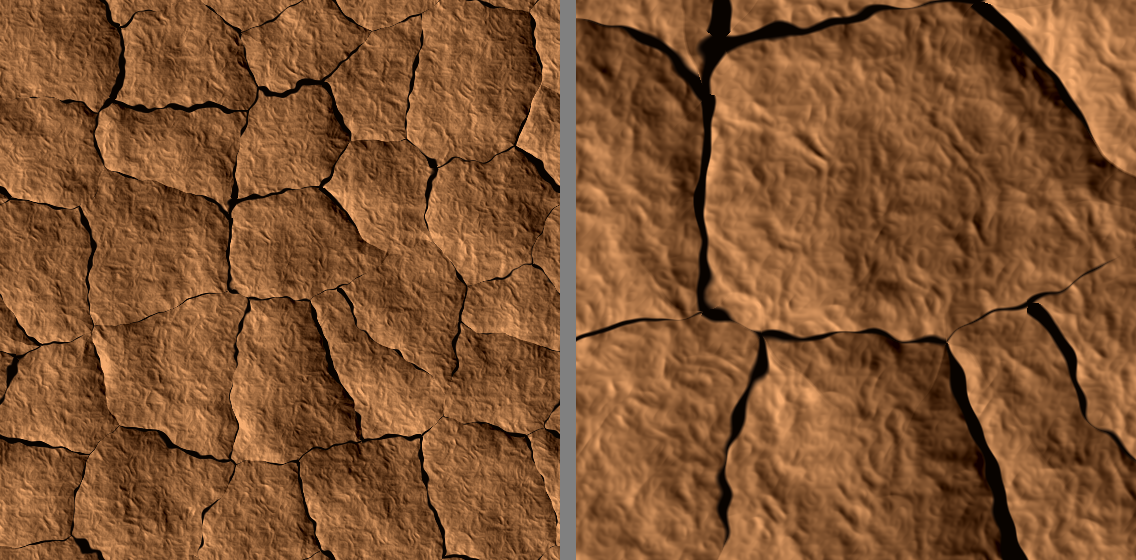
Left, the full canvas; right, a detail of the centre.
A Shadertoy shader for this texture:

```glsl
#define CELLS 5.0
#define CRACK_HALF_WIDTH 0.0062
#define CRACK_SOFTNESS 0.0012
#define PLATE_BULGE 0.032
#define LUMPS 0.055
#define WRINKLES 0.11
#define BASE_TONE 0.53
#define SAMPLE_STEP 0.0009
#define LIGHT_DIR vec2(-0.85, -0.53)

float hash(vec2 p) {
    return fract(sin(dot(p, vec2(127.1, 311.7))) * 43758.5453);
}

vec2 hash2(vec2 p) {
    return vec2(hash(p), hash(p + vec2(19.7, 53.3)));
}

// Gradient noise that wraps after freq lattice steps
float corner(vec2 cell, vec2 offset, vec2 f, float freq) {
    float angle = 6.2831853 * hash(mod(cell + offset, freq) + 0.37 * freq);
    return dot(vec2(cos(angle), sin(angle)), f - offset);
}

float noise(vec2 uv, float freq) {
    vec2 p = uv * freq;
    vec2 cell = floor(p);
    vec2 f = p - cell;
    vec2 u = f * f * f * (f * (f * 6.0 - 15.0) + 10.0);
    float low = mix(corner(cell, vec2(0, 0), f, freq), corner(cell, vec2(1, 0), f, freq), u.x);
    float high = mix(corner(cell, vec2(0, 1), f, freq), corner(cell, vec2(1, 1), f, freq), u.x);
    return mix(low, high, u.y);
}

vec2 noise2(vec2 uv, float freq) {
    return vec2(noise(uv, freq), noise(uv + vec2(0.371, 0.613), freq));
}

// Rounded ridges, scaled so the slope does not depend on freq
float ridge(vec2 uv, float freq) {
    float n = noise(uv, freq);
    return -sqrt(n * n + 0.006) / freq;
}

vec2 seedPoint(vec2 cell) {
    return cell + 0.12 + 0.76 * hash2(mod(cell, CELLS));
}

// Distance to the nearest plate border (x) and the border normal (yz)
vec3 plateBorder(vec2 uv) {
    uv += 0.040 * noise2(uv, 6.0) + 0.014 * noise2(uv, 19.0) + 0.005 * noise2(uv, 53.0);
    vec2 p = uv * CELLS;
    vec2 home = floor(p);
    vec2 nearest = vec2(0.0);
    float best = 1e3;
    for (int y = -1; y <= 1; y++)
    for (int x = -1; x <= 1; x++) {
        vec2 r = seedPoint(home + vec2(x, y)) - p;
        if (dot(r, r) < best) {
            best = dot(r, r);
            nearest = r;
        }
    }
    vec3 border = vec3(1e3, 1.0, 0.0);
    for (int y = -2; y <= 2; y++)
    for (int x = -2; x <= 2; x++) {
        vec2 r = seedPoint(home + vec2(x, y)) - p;
        vec2 across = r - nearest;
        if (dot(across, across) > 1e-4) {
            vec2 normal = normalize(across);
            float d = dot(0.5 * (r + nearest), normal);
            if (d < border.x) border = vec3(d, normal);
        }
    }
    border.x /= CELLS;
    return border;
}

// Ground relief: swollen plates, lumps, then curly wrinkles
float relief(vec2 uv) {
    float swell = 1.0 + 1.6 * noise(uv, 7.0);
    float h = -PLATE_BULGE * swell * exp(-plateBorder(uv).x * 30.0) / 30.0 * 6.0;
    h += LUMPS * (noise(uv, 5.0) / 5.0 + noise(uv, 11.0) / 11.0 + noise(uv, 23.0) / 23.0);
    vec2 curled = uv + 0.010 * noise2(uv, 31.0);
    h += WRINKLES * (ridge(curled, 41.0) + ridge(curled, 79.0));
    h += 0.6 * WRINKLES * ridge(uv, 149.0);
    return h;
}

// Crack coverage: widest across the light, breaking off here and there
float crack(vec2 uv) {
    vec3 border = plateBorder(uv);
    float facing = 0.3 + 0.7 * abs(dot(border.yz, LIGHT_DIR));
    float opening = 0.42 + 1.6 * noise(uv, 8.0) + 0.9 * noise(uv, 37.0);
    float width = CRACK_HALF_WIDTH * (facing * opening - 0.05);
    return 1.0 - smoothstep(width - CRACK_SOFTNESS, width + CRACK_SOFTNESS, border.x);
}

// Earth colour from deep brown to pale ochre
vec3 earth(float tone) {
    return clamp(vec3(tone, 0.77 * tone - 0.065, 0.56 * tone - 0.10), 0.0, 1.0);
}

void mainImage(out vec4 fragColor, in vec2 fragCoord) {
    vec2 uv = fragCoord / iResolution.xy;
    vec2 reach = LIGHT_DIR * SAMPLE_STEP;
    float slope = (relief(uv - reach) - relief(uv + reach)) / (2.0 * SAMPLE_STEP);

    float stain = 0.07 * noise(uv, 4.0) + 0.06 * noise(uv, 13.0) + 0.05 * noise(uv, 97.0);
    float tone = clamp(BASE_TONE + slope + stain, 0.07, 0.96);
    vec3 color = mix(earth(tone), vec3(0.03, 0.01, 0.0), crack(uv));
    fragColor = vec4(color, 1.0);
}
```
